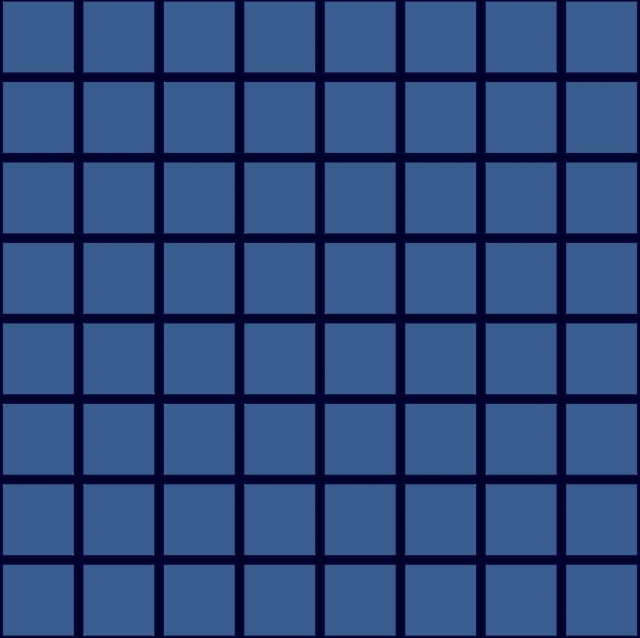
This pattern is drawn by a WebGL 1 fragment shader. Its source:

```glsl
precision highp float;
// A regular grid of flat blue square tiles, eight across and eight down,
// split by navy seams. One repeated cell gives a signed box distance that
// shades tile, greyish rim and seam; noise adds faint wear to the rims.

uniform vec2 u_resolution;

// Lengths are fractions of the canvas height.
const float PITCH = 0.1261;
const float TILE_HALF = 0.0555;
const float RIM_WIDTH = 0.0034;
const vec2 GRID_CENTRE = vec2(0.0, 0.0006);

const vec3 TILE_BLUE = vec3(0.222, 0.362, 0.562);
const vec3 RIM_GREY = vec3(0.255, 0.350, 0.540);
const vec3 SEAM_EDGE = vec3(0.010, 0.030, 0.230);
const vec3 SEAM_NAVY = vec3(0.008, 0.010, 0.190);
const vec3 SEAM_CORE = vec3(0.000, 0.008, 0.160);
const vec3 CHIP_PALE = vec3(0.480, 0.560, 0.640);

float hash(vec2 p) {
  vec3 q = fract(vec3(p.xyx) * 0.1031);
  q += dot(q, q.yzx + 33.33);
  return fract((q.x + q.y) * q.z);
}

float valueNoise(vec2 p) {
  vec2 i = floor(p);
  vec2 f = fract(p);
  f = f * f * (3.0 - 2.0 * f);
  float low = mix(hash(i), hash(i + vec2(1.0, 0.0)), f.x);
  float high = mix(hash(i + vec2(0.0, 1.0)), hash(i + 1.0), f.x);
  return mix(low, high, f.y);
}

// Chebyshev distance to a square: negative inside, square contours outside.
float squareDistance(vec2 p, float halfSize) {
  vec2 d = abs(p) - halfSize;
  return max(d.x, d.y);
}

// Seam colour by distance away from the tile edge.
vec3 seamColour(float d) {
  vec3 colour = mix(SEAM_EDGE, SEAM_NAVY, smoothstep(0.0008, 0.0026, d));
  return mix(colour, SEAM_CORE, smoothstep(0.0044, 0.0062, d));
}

// Tile face with a slightly uneven greyer rim.
vec3 tileColour(float depth, float wear) {
  float rim = 1.0 - smoothstep(0.5 * RIM_WIDTH, RIM_WIDTH, depth);
  return mix(TILE_BLUE, RIM_GREY, rim * (0.7 + 0.5 * wear));
}

// Small pale chip on a few of the tile corners.
float cornerChip(vec2 local, vec2 cell) {
  vec2 corner = sign(local);
  float chosen = step(0.8, hash(cell * 2.0 + corner * 0.5 + 71.5));
  float reach = length(abs(local) - (TILE_HALF - 0.0008));
  return chosen * (1.0 - smoothstep(0.0006, 0.0024, reach));
}

void main() {
  float pixel = 1.0 / u_resolution.y;
  vec2 p = (gl_FragCoord.xy - 0.5 * u_resolution) * pixel - GRID_CENTRE;

  // Repeat the cell
  vec2 cell = floor(p / PITCH);
  vec2 local = (fract(p / PITCH) - 0.5) * PITCH;
  float d = squareDistance(local, TILE_HALF);

  // Shade the tile and its wear
  float wear = valueNoise(p * 220.0 + 300.0);
  vec3 tile = tileColour(-d, wear);
  tile += 0.004 * (hash(cell + 40.0) - 0.5);
  tile = mix(tile, CHIP_PALE, 0.6 * cornerChip(local, cell));

  // Join tile and seam with a smooth edge
  float edge = 0.75 * pixel;
  float inside = 1.0 - smoothstep(-edge, edge, d);
  gl_FragColor = vec4(mix(seamColour(d), tile, inside), 1.0);
}
```
